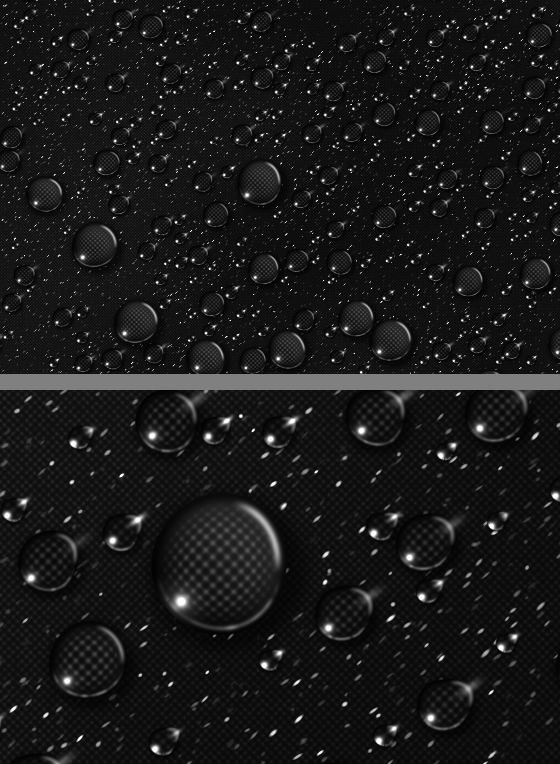
Top, the full canvas; bottom, a detail of the centre.
A WebGL 2 fragment shader for this texture:

```glsl
#version 300 es
precision highp float;
// Water beads on dark woven cloth, with fine wet specks lying along a slant.
// Three jittered grids hold large, medium and small beads; each bead acts as
// a lens over the weave and carries a glint, a lit crescent and a shaded rim.

#define WEAVE_PITCH 0.0078
#define LENS_PITCH 0.0130
#define CLOTH_DARK 0.043
#define CLOTH_LIGHT 0.068
#define SLANT vec2(0.82, 0.572)
#define SPECK_CELL vec2(0.026, 0.015)
#define SPECK_CHANCE 0.62
#define BEAD_CELLS vec3(0.200, 0.122, 0.066)
#define BEAD_MIN vec3(0.21, 0.19, 0.12)
#define BEAD_MAX vec3(0.32, 0.30, 0.28)

uniform vec2 u_resolution;
out vec4 fragColor;

vec3 hash3(vec2 cell, float seed) {
    vec3 v = fract(vec3(cell.xyx) * vec3(0.1031, 0.1030, 0.0973) + seed * 0.173);
    v += dot(v, v.yxz + 33.33);
    return fract((v.xxy + v.yzz) * v.zyx);
}

float noise(vec2 p) {
    vec2 i = floor(p), f = fract(p);
    f = f * f * (3.0 - 2.0 * f);
    float low = mix(hash3(i, 9.0).x, hash3(i + vec2(1, 0), 9.0).x, f.x);
    float high = mix(hash3(i + vec2(0, 1), 9.0).x, hash3(i + 1.0, 9.0).x, f.x);
    return mix(low, high, f.y);
}

float bell(float x) { return exp(-x * x); }

vec2 alongSlant(vec2 p) { return vec2(dot(p, SLANT), dot(p, vec2(-SLANT.y, SLANT.x))); }

float weave(vec2 p, float pitch) {
    vec2 c = cos(6.28318 * p / pitch);
    return 0.5 + 0.5 * c.x * c.y;
}

// Centre and radius of the bead in a cell; radius 0 marks an empty cell.
vec3 beadAt(vec2 cell, int layer) {
    vec3 h = hash3(cell + 40.0, float(layer) + 1.0);
    float size = BEAD_CELLS[layer];
    vec2 centre = (cell + 0.5 + (h.xy - 0.5) * 0.7) * size;
    float radius = size * mix(BEAD_MIN[layer], BEAD_MAX[layer], h.z * sqrt(h.z));
    float lowLeft = 1.0 - smoothstep(0.35, 0.9, centre.y + 0.3 * centre.x);
    float chance = layer == 0 ? 0.85 * lowLeft : (layer == 1 ? 0.78 : 0.66);
    return vec3(centre, hash3(cell + 70.0, float(layer) + 5.0).x < chance ? radius : 0.0);
}

// True where a bead would touch one of a larger layer.
bool crowded(vec3 bead, int layer) {
    for (int k = 0; k < layer; k++)
        for (int n = 0; n < 9; n++) {
            vec2 cell = floor(bead.xy / BEAD_CELLS[k]) + vec2(n % 3 - 1, n / 3 - 1);
            vec3 other = beadAt(cell, k);
            if (other.z > 0.0 && distance(other.xy, bead.xy) < other.z + 1.15 * bead.z) return true;
        }
    return false;
}

float specks(vec2 p, float seed) {
    vec2 s = alongSlant(p), base = floor(s / SPECK_CELL);
    float light = 0.0;
    for (int n = 0; n < 9; n++) {
        vec2 cell = base + vec2(n % 3 - 1, n / 3 - 1);
        vec3 h = hash3(cell + 90.0, seed), g = hash3(cell + 30.0, seed + 3.0);
        float chance = SPECK_CHANCE * (0.35 + noise(cell * vec2(0.15, 0.35) + seed));
        vec2 d = s - (cell + h.xy) * SPECK_CELL;
        d.y += 0.4 * (g.z - 0.5) * d.x;
        float shape = length(d / vec2(mix(0.0018, 0.0050, g.x), mix(0.0011, 0.0019, g.y)));
        light += step(g.z, chance) * mix(0.1, 1.0, h.z * h.z) * (1.0 - smoothstep(0.4, 1.35, shape));
    }
    return light;
}

float paintBead(float tone, vec2 q, float r, float seed, float px) {
    vec2 s = alongSlant(q);
    float tail = 1.0 - smoothstep(0.012, 0.038, r);
    float big = smoothstep(0.028, 0.050, r);
    // Small beads stretch into a tip on their upper right.
    float front = max(s.x, 0.0);
    vec2 t = vec2(s.x - front * 0.28 * tail, s.y * (1.0 + 0.35 * tail * front));
    float angle = atan(s.y, s.x);
    float d = length(t) / (1.0 + 0.025 * sin(2.0 * angle + seed * 6.3) + 0.015 * sin(3.0 * angle - seed * 9.0));
    float cover = 1.0 - smoothstep(-px, px, (d - 1.0) * r);
    tone *= 1.0 - 0.55 * bell(max(length(q - vec2(0.10, -0.12)) - 0.95, 0.0) / 0.22);

    // Lens body with the magnified weave.
    float dots = weave(q * r * (1.0 + 0.3 * d * d), LENS_PITCH * mix(0.85, 1.0, big));
    float sky = smoothstep(-0.8, 0.9, 0.6 * q.x + 0.8 * q.y);
    float body = 0.035 + big * 0.11 * sky + 0.22 * dots * dots * (1.0 - smoothstep(0.45, 0.95, d)) * (1.0 - 0.6 * tail);
    body *= 1.0 - 0.75 * smoothstep(0.78, 1.0, d);
    // Thin broken light along the lower edge.
    float rim = bell((d - 0.91) / max(0.035, 0.0015 / r)) * smoothstep(0.1, 0.9, -q.y);
    body += rim * (0.10 + 0.40 * noise(vec2(angle * 7.0, seed * 40.0)));
    // Crescent facing the light, and the main glint opposite.
    float facing = smoothstep(0.70, 0.98, s.x / max(length(s), 0.001));
    body += facing * bell((d - 0.87) / max(0.055, 0.0020 / r)) * mix(0.35, 0.60, big);
    float glint = length(q - vec2(-0.50, -0.48) - 0.12 * (seed - 0.5));
    body += 1.1 * bell(glint / max(0.085, 0.0032 / r)) + 0.16 * bell(glint / 0.26);
    tone = mix(tone, body, cover);

    // Bright tip trailing along the slant.
    vec2 tip = (s - vec2(1.12, 0.12 * (seed - 0.5))) / vec2(0.42, max(0.15, 0.0019 / r));
    return tone + tail * mix(0.4, 1.0, seed) * bell(length(tip));
}

void main() {
    vec2 p = gl_FragCoord.xy / u_resolution.y;
    float px = 1.0 / u_resolution.y;

    // Cloth with a soft sheen and uneven threads.
    float grain = hash3(floor(p / WEAVE_PITCH * 2.0), 4.0).x;
    float sheen = 0.8 + 0.4 * noise(p * 3.0) + 0.3 * (1.0 - smoothstep(0.0, 0.8, length(p - vec2(0.1, 0.3))));
    float thread = weave(p, WEAVE_PITCH);
    float tone = (CLOTH_DARK + CLOTH_LIGHT * thread * thread * (0.6 + 0.8 * grain)) * sheen;
    tone += specks(p, 2.0) + 0.6 * specks(p + 0.37, 6.0);

    // Beads from the smallest layer up to the largest.
    for (int layer = 2; layer >= 0; layer--) {
        vec2 base = floor(p / BEAD_CELLS[layer]);
        for (int n = 0; n < 9; n++) {
            vec2 cell = base + vec2(n % 3 - 1, n / 3 - 1);
            vec3 bead = beadAt(cell, layer);
            vec2 offset = p - bead.xy;
            if (bead.z == 0.0 || length(offset) > 2.6 * bead.z || crowded(bead, layer)) continue;
            tone = paintBead(tone, offset / bead.z, bead.z, hash3(cell, 8.0).y, px);
        }
    }
    fragColor = vec4(vec3(clamp(tone, 0.0, 1.0)), 1.0);
}
```
